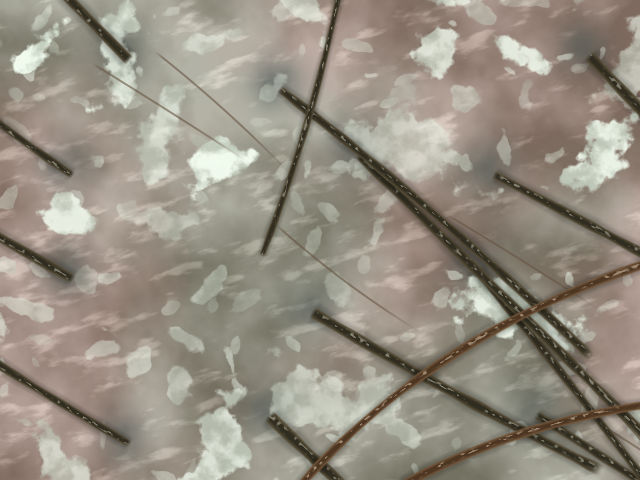
A WebGL 2 fragment shader for this texture:

```glsl
#version 300 es
precision highp float;
// Magnified skin with ragged pale flakes, glossy dark hairs and smudged roots.
uniform vec2 u_resolution;
out vec4 fragColor;

#define ROOT_COLS 3
#define ROOT_ROWS 4
#define HAIR_WIDTH 0.0096
#define FINE_HAIRS 6
#define FLAKE_SCALE 5.0
#define FLAKE_FILL 0.55
#define CHIP_SCALE 15.0
#define CHIP_FILL 0.4
#define SOFTNESS 0.0025
#define SKIN_DARK vec3(0.45, 0.445, 0.385)
#define SKIN_LIGHT vec3(0.70, 0.70, 0.65)
#define HAIR_DARK vec3(0.19, 0.175, 0.125)

vec2 hash2(vec2 p) {
  vec3 q = fract(p.xyx * vec3(0.1031, 0.1030, 0.0973));
  q += dot(q, q.yzx + 33.33);
  return fract((q.xx + q.yz) * q.zy);
}

float noise(vec2 p) {
  vec2 i = floor(p), f = fract(p);
  f = f * f * (3.0 - 2.0 * f);
  return mix(mix(hash2(i).x, hash2(i + vec2(1, 0)).x, f.x),
             mix(hash2(i + vec2(0, 1)).x, hash2(i + vec2(1, 1)).x, f.x), f.y);
}

float fbm(vec2 p) {
  float sum = 0.0, amp = 0.516;
  for (int i = 0; i < 5; i++) {
    sum += amp * noise(p);
    p = mat2(1.6, 1.2, -1.2, 1.6) * p + 7.3;
    amp *= 0.5;
  }
  return sum;
}

vec2 heading(float angle) { return vec2(cos(angle), sin(angle)); }

// Coverage of jittered, randomly turned ellipses with ragged rims
float flakes(vec2 p, float scale, float fill, float ragged) {
  vec2 g = p * scale, base = floor(g);
  float cover = 0.0;
  for (int y = -1; y <= 1; y++)
    for (int x = -1; x <= 1; x++) {
      vec2 id = base + vec2(x, y);
      vec2 place = hash2(id + scale), form = hash2(id + scale + 57.0);
      vec2 kind = hash2(id + scale + 91.0);
      vec2 q = g - id - 0.15 - 0.7 * place, d = heading(form.x * 3.14);
      q = vec2(dot(q, d), dot(q, vec2(-d.y, d.x)));
      vec2 size = mix(vec2(0.26, 0.14), vec2(0.6, 0.28), form.y * form.y);
      float edge = length(q / size) - 1.0 + ragged;
      float opacity = step(kind.x, fill) * mix(0.45, 1.0, kind.y);
      cover = max(cover, opacity * (1.0 - smoothstep(-0.18, 0.18, edge)));
    }
  return cover;
}

// Curved strand: x = distance along, y = signed distance across
vec2 strand(vec2 p, vec2 root, float angle, float bend) {
  vec2 q = p - root, d = heading(angle);
  float along = dot(q, d), across = dot(q, vec2(-d.y, d.x));
  float slope = 2.0 * bend * along;
  return vec2(along, (across - bend * along * along) / sqrt(1.0 + slope * slope));
}

void paintHair(inout vec3 color, vec2 s, float width, float len, vec3 tint, float seed) {
  float soft = max(SOFTNESS, 1.0 / u_resolution.y);
  float ends = smoothstep(-0.006, 0.006, s.x) * (1.0 - smoothstep(len - 0.03, len, s.x));
  width *= 0.85 + 0.3 * noise(vec2(s.x * 18.0, seed));
  float dist = abs(s.y), t = s.y / width;
  color *= 1.0 - 0.2 * ends * (1.0 - smoothstep(width, width * 2.6, dist));
  vec3 body = mix(tint, tint + vec3(0.15, 0.125, 0.09), smoothstep(0.25, 1.0, abs(t)));
  float glint = smoothstep(0.55, 0.85, noise(vec2(s.x * 130.0, t * 2.5 + seed * 9.0)));
  body += glint * exp(-6.0 * (t - 0.15) * (t - 0.15)) * vec3(0.34, 0.34, 0.32);
  color = mix(color, body, ends * (1.0 - smoothstep(width - soft, width + soft, dist)));
}

vec2 rootOf(int i, float aspect) {
  vec2 cell = vec2(i % ROOT_COLS, i / ROOT_COLS);
  vec2 span = vec2(ROOT_COLS, ROOT_ROWS);
  return (cell + 0.2 + 0.6 * hash2(cell + 21.0)) / span * vec2(aspect, 1.0);
}

void main() {
  float aspect = u_resolution.x / u_resolution.y;
  vec2 p = gl_FragCoord.xy / u_resolution.y;

  // Mottled skin with rosy patches and faint sheen
  float tone = 0.6 * fbm(p * 2.5 + 3.0) + 0.4 * fbm(p * 9.0);
  vec3 color = mix(SKIN_DARK, SKIN_LIGHT, clamp(0.6 + 3.0 * (tone - 0.5), 0.0, 1.0));
  color += vec3(0.045, -0.03, -0.015) * smoothstep(0.3, 0.65, fbm(p * 2.0 + 40.0));
  float sheen = fbm(vec2(p.x + 0.4 * p.y, p.y - 0.3 * p.x) * vec2(14.0, 40.0));
  color += 0.14 * smoothstep(0.55, 0.8, sheen);

  // Cool smudges around the roots
  for (int i = 0; i < ROOT_COLS * ROOT_ROWS; i++) {
    vec2 q = p - rootOf(i, aspect) - vec2(-0.01, 0.015);
    float smudge = exp(-dot(q, q) / 0.003) * (0.35 + 0.8 * fbm(p * 20.0));
    color = mix(color, vec3(0.33, 0.36, 0.34), 0.75 * smudge);
  }

  // Large flakes and small translucent chips
  vec2 warped = p + 0.12 * (vec2(fbm(p * 5.0), fbm(p * 5.0 + 19.0)) - 0.5);
  float ragged = 2.4 * (fbm(p * 22.0) - 0.5);
  float cover = max(flakes(warped, FLAKE_SCALE, FLAKE_FILL, ragged),
                    0.5 * flakes(warped, CHIP_SCALE, CHIP_FILL, ragged));
  vec3 scale = mix(vec3(0.76, 0.80, 0.74), vec3(0.95, 0.99, 0.94),
                   smoothstep(0.3, 0.65, fbm(p * 30.0 + 5.0)));
  color = mix(color, scale, cover);

  // Fine brown hairs
  for (int i = 0; i < FINE_HAIRS; i++) {
    vec2 a = hash2(vec2(i, 71)), b = hash2(vec2(i, 83));
    vec2 s = strand(p, a * vec2(aspect, 1.0), -0.5 - 0.6 * b.x, b.y - 0.5);
    float line = 1.0 - smoothstep(0.0008, 0.0034, abs(s.y));
    line *= smoothstep(0.0, 0.03, s.x) * (1.0 - smoothstep(0.25, 0.4, s.x));
    color = mix(color, vec3(0.40, 0.33, 0.26), 0.6 * line);
  }

  // Thick hairs fan out to both sides of the left column
  for (int i = 0; i < ROOT_COLS * ROOT_ROWS; i++) {
    vec2 root = rootOf(i, aspect), h = hash2(vec2(i, 131));
    float angle = -0.48 - 0.4 * h.x + (i % ROOT_COLS == 0 ? 3.14159 : 0.0);
    vec2 s = strand(p, root, angle, 0.24 * (h.y - 0.5));
    paintHair(color, s, HAIR_WIDTH * (0.8 + 0.4 * h.y), 0.6 + 0.6 * h.x, HAIR_DARK, float(i));
  }

  // One upright hair and two reddish arcs crossing over
  paintHair(color, strand(p, vec2(0.41 * aspect, 0.47), 1.2, 0.15), 0.0065, 0.8, HAIR_DARK, 31.0);
  for (int i = 0; i < 2; i++) {
    float k = float(i);
    vec2 s = strand(p, vec2((0.47 + 0.16 * k) * aspect, -0.01), 0.85 - 0.35 * k, -0.35);
    paintHair(color, s, 0.0085, 1.4, vec3(0.30, 0.21, 0.135), 41.0 + k);
  }
  fragColor = vec4(clamp(color, 0.0, 1.0), 1.0);
}
```
